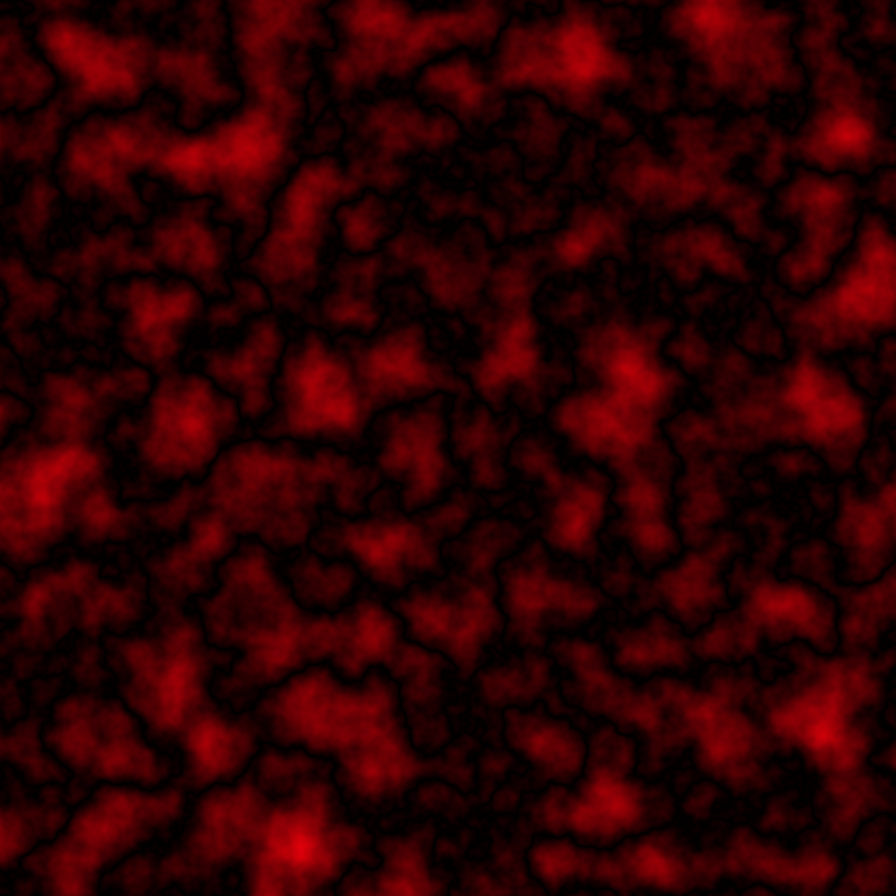
Write a three.js fragment shader that draws this texture.

```glsl
varying vec2 vUv;

const float CELLS = 8.0;         // lattice cells across the canvas
const int OCTAVES = 5;
const float LACUNARITY = 2.0;
const float PERSISTENCE = 0.5;
const float BRIGHTNESS = 0.95;
const vec3 GLOW_COLOR = vec3(1.0, 0.0, 0.04);
const vec2 SEED = vec2(17.0, 43.0);
const float TAU = 6.2831853;

float hash(vec2 p) {
  vec3 q = fract(vec3(p.xyx) * 0.1031);
  q += dot(q, q.yzx + 33.33);
  return fract((q.x + q.y) * q.z);
}

// Unit gradient with a random direction at each lattice corner
vec2 cornerGradient(vec2 corner) {
  float angle = TAU * hash(corner);
  return vec2(cos(angle), sin(angle));
}

// Signed gradient noise with quintic blending
float gradientNoise(vec2 p) {
  vec2 cell = floor(p);
  vec2 f = p - cell;
  vec2 blend = f * f * f * (f * (f * 6.0 - 15.0) + 10.0);
  vec2 right = vec2(1.0, 0.0);
  vec2 up = vec2(0.0, 1.0);
  float a = dot(cornerGradient(cell), f);
  float b = dot(cornerGradient(cell + right), f - right);
  float c = dot(cornerGradient(cell + up), f - up);
  float d = dot(cornerGradient(cell + 1.0), f - 1.0);
  return mix(mix(a, b, blend.x), mix(c, d, blend.x), blend.y);
}

float fractalNoise(vec2 p) {
  float sum = 0.0;
  float amplitude = 1.0;
  for (int i = 0; i < OCTAVES; i++) {
    sum += amplitude * gradientNoise(p + SEED * float(i + 1));
    p *= LACUNARITY;
    amplitude *= PERSISTENCE;
  }
  return sum;
}

void main() {
  // Folding the signed noise at zero leaves dark veins between the clouds
  float glow = BRIGHTNESS * abs(fractalNoise(vUv * CELLS));
  gl_FragColor = vec4(GLOW_COLOR * glow, 1.0);
}
```
